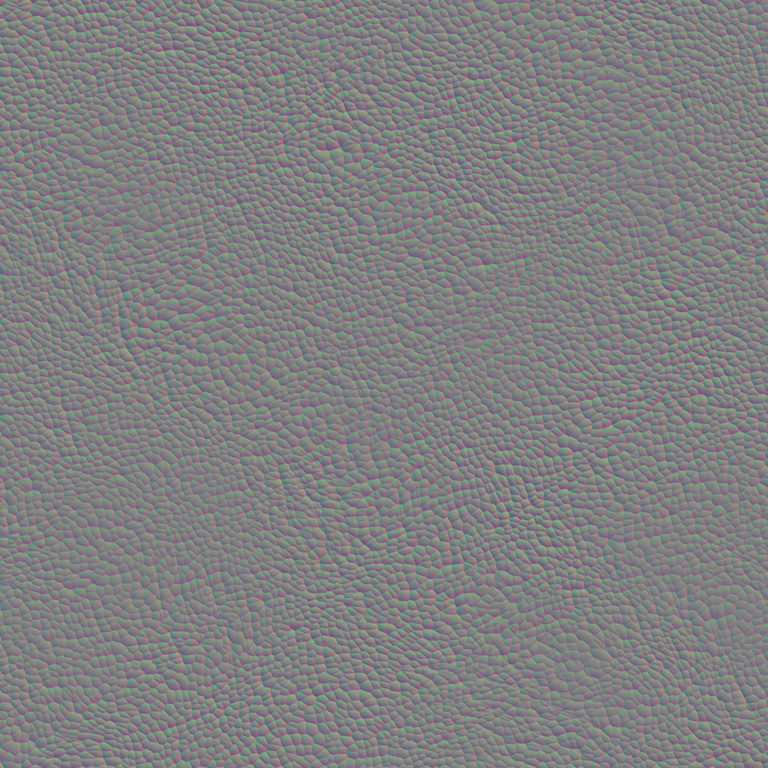
Write a three.js fragment shader that draws this texture map.

```glsl
varying vec2 vUv;

#define GRAIN_COUNT vec2(86.0, 98.0)
#define GRAIN_JITTER 0.85
#define GRAIN_WALL 0.13
#define CREASE_COUNT vec2(34.0, 7.5)
#define CREASE_DEPTH 0.42
#define CREASE_ANGLE 0.28
#define CREASE_TURN 0.75
#define WARP 0.011
#define SLOPE_STEP 0.0011
#define SLOPE_GAIN vec2(0.092, 0.108)
#define FLAT_COLOR vec3(0.498, 0.5, 0.5)

vec2 hash2(vec2 p) {
  vec3 q = fract(p.xyx * vec3(0.1031, 0.1030, 0.0973));
  q += dot(q, q.yzx + 33.33);
  return fract((q.xx + q.yz) * q.zy);
}

// Distances to the nearest and second nearest cell centre
vec2 cellular(vec2 p) {
  vec2 cell = floor(p);
  vec2 local = p - cell;
  vec2 nearest = vec2(8.0);
  for (int y = -1; y <= 1; y++) {
    for (int x = -1; x <= 1; x++) {
      vec2 corner = vec2(float(x), float(y));
      vec2 jitter = (hash2(cell + corner + 50.0) - 0.5) * GRAIN_JITTER;
      float d = length(corner + 0.5 + jitter - local);
      nearest = vec2(min(nearest.x, d), min(nearest.y, max(nearest.x, d)));
    }
  }
  return nearest;
}

// Smooth irregular field, roughly -1 to 1
float waves(vec2 p, float seed) {
  float sum = 0.0;
  float weight = 0.5;
  for (int i = 0; i < 4; i++) {
    float turn = seed + float(i) * 2.4;
    vec2 dir = vec2(cos(turn), sin(turn));
    sum += weight * sin(dot(p, dir) + seed * 3.7 + 1.3 * sin(dot(p, dir.yx) * 0.7 + turn));
    p *= 1.6;
    weight *= 0.7;
  }
  return sum;
}

// Long folds: edges of stretched cells, gathered in patches
float creases(vec2 uv, vec2 bent) {
  float depth = 0.0;
  for (int i = 0; i < 3; i++) {
    float id = float(i);
    float angle = CREASE_ANGLE + id * CREASE_TURN;
    vec2 across = vec2(cos(angle), sin(angle));
    vec2 along = vec2(-across.y, across.x);
    vec2 q = vec2(dot(bent, across), dot(bent, along)) * CREASE_COUNT + id * 17.0;
    vec2 d = cellular(q);
    float patchMask = smoothstep(-0.2, 0.8, waves(uv * 11.0, 1.7 + id * 2.1));
    depth += patchMask * (1.0 - 0.18 * id) * exp(-5.0 * (d.y - d.x));
  }
  return depth;
}

// Domed grains with narrow valleys, cut by the folds
float leatherHeight(vec2 uv) {
  vec2 bent = uv + WARP * vec2(waves(uv * 13.0, 0.6), waves(uv * 13.0, 4.1));
  vec2 skewed = bent + vec2(0.25 * bent.y, -0.2 * bent.x);
  vec2 d = cellular(skewed * GRAIN_COUNT);
  float dome = GRAIN_WALL * smoothstep(0.0, 0.4, d.y - d.x) - d.x * d.x;
  float relief = 0.95 + 0.25 * waves(uv * 9.0, 5.3);
  return dome * relief - CREASE_DEPTH * creases(uv, bent);
}

void main() {
  // Central differences, measured per grain
  vec2 e = vec2(SLOPE_STEP, 0.0);
  vec2 rise = vec2(
    leatherHeight(vUv + e.xy) - leatherHeight(vUv - e.xy),
    leatherHeight(vUv + e.yx) - leatherHeight(vUv - e.yx));
  vec2 slope = rise / (2.0 * SLOPE_STEP * GRAIN_COUNT);

  // Soft limit keeps steep walls within the tonal range
  vec2 tilt = -slope * SLOPE_GAIN;
  tilt /= sqrt(1.0 + dot(tilt, tilt) * 12.0);
  gl_FragColor = vec4(FLAT_COLOR + vec3(tilt, 0.0), 1.0);
}
```
